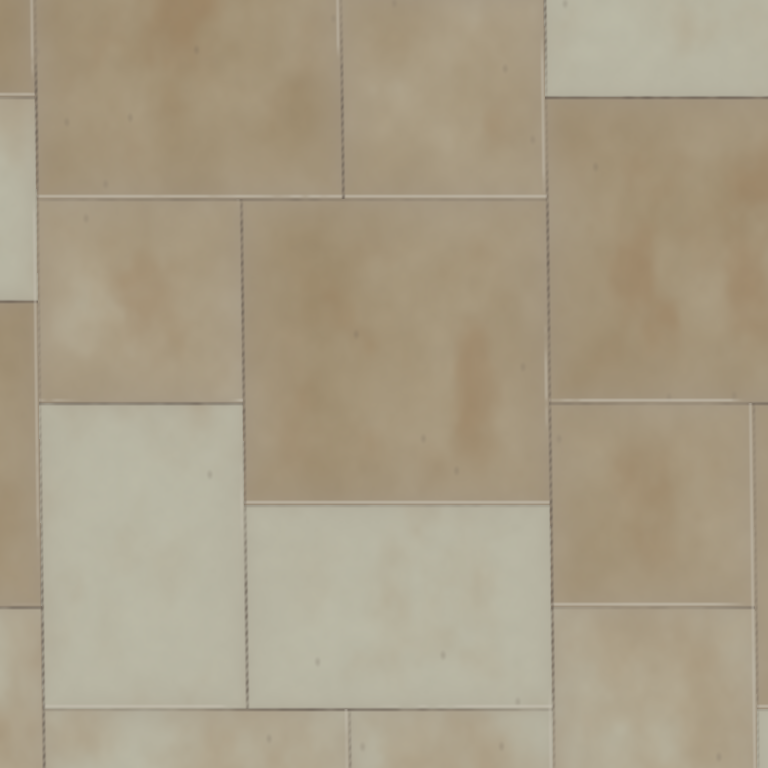
Reproduce this texture procedurally as a Shadertoy shader.

```glsl
// Worn sandstone paving: vertical bands of 5x5 blocks, each cut into 3x3, 2x2,
// 2x3 and 3x2 slabs. Every other block is turned half round and bands are staggered.
// Layered value noise mottles each slab; thin soft joints fade in and out.

const float UNITS = 7.53;                       // grid units across the canvas
const float BLOCK = 5.0;                        // block side in grid units
const vec3 BROWN = vec3(0.605, 0.535, 0.42);
const vec3 SAND  = vec3(0.68, 0.63, 0.535);
const vec3 PALE  = vec3(0.725, 0.717, 0.645);
const vec3 STAIN = vec3(0.60, 0.50, 0.38);
const vec3 RIM   = vec3(0.625, 0.58, 0.52);
const vec3 SHADOW = vec3(0.41, 0.37, 0.33);
const vec3 GLINT  = vec3(0.77, 0.745, 0.69);

// Slab paleness per block, ordered 3x3, 2x2, 2x3, 3x2; two blocks per band
const vec4 TONES[6] = vec4[6](
    vec4(0.24, 0.44, 0.92, 0.94), vec4(0.22, 0.34, 0.76, 0.74),
    vec4(0.34, 0.40, 0.62, 0.98), vec4(0.24, 0.45, 0.60, 0.96),
    vec4(0.20, 0.45, 0.60, 0.70), vec4(0.20, 0.78, 0.08, 0.70));

float hash(vec2 p) {
    vec3 h = fract(vec3(p.xyx) * 0.1031);
    h += dot(h, h.yzx + 33.33);
    return fract((h.x + h.y) * h.z);
}

float noise(vec2 p) {
    vec2 i = floor(p), f = fract(p);
    f = f * f * (3.0 - 2.0 * f);
    return mix(mix(hash(i), hash(i + vec2(1, 0)), f.x),
               mix(hash(i + vec2(0, 1)), hash(i + vec2(1, 1)), f.x), f.y);
}

float fbm(vec2 p) {
    float sum = 0.0, amp = 0.5;
    for (int i = 0; i < 4; i++) {
        sum += amp * noise(p);
        p = p * 2.03 + 17.1;
        amp *= 0.5;
    }
    return sum / 0.9375;
}

vec3 stoneColor(float tone) {
    vec3 dark = mix(BROWN, SAND, clamp(tone / 0.6, 0.0, 1.0));
    return mix(dark, PALE, smoothstep(0.5, 0.95, tone));
}

// Soft stroke around zero distance
float line(float d, float halfWidth, float px) {
    float blur = max(px, 0.016);
    return 1.0 - smoothstep(max(halfWidth - blur, 0.0), halfWidth + blur, abs(d));
}

// Offset to the nearer of two parallel edges, on each axis
vec2 edgeOffset(vec2 q, vec2 lo, vec2 hi) {
    return mix(q - hi, q - lo, step(q - lo, hi - q));
}

// Shadow and glint side by side, worn along the joint; beads notch the shadow
vec3 drawJoint(vec3 col, float e, float along, float seed, float beads, float px) {
    float wear = smoothstep(0.2, 0.8, noise(vec2(along * 0.8, seed)));
    float grit = noise(vec2(along * 11.0, seed + 5.0));
    float notch = 1.0 - beads * (0.5 + 0.5 * sin(78.0 * along + 60.0 * e));
    float shade = line(e - 0.008, 0.012, px) * mix(0.25, 0.8, wear) * mix(0.6, 1.0, grit);
    float lit = smoothstep(0.35, 0.9, 1.0 - wear + 0.3 * grit) * (1.0 - 0.6 * beads);
    col = mix(col, GLINT, 0.6 * lit * line(e + 0.026, 0.012, px));
    return mix(col, SHADOW, shade * notch);
}

void mainImage(out vec4 fragColor, in vec2 fragCoord) {
    // Grid position, y downward, with a slight lean
    vec2 uv = fragCoord / iResolution.xy;
    vec2 p = vec2(uv.x, 1.0 - uv.y) * UNITS + vec2(-0.335, 0.05);
    p.x -= 0.012 * p.y;
    float px = UNITS / min(iResolution.x, iResolution.y);

    // Band, block and half turn
    float band = floor(p.x / BLOCK);
    float y = p.y - 2.0 - mod(2.0 * band, 3.0);
    float block = floor(y / BLOCK);
    float turned = mod(block, 2.0);
    vec2 q = vec2(p.x - BLOCK * band, y - BLOCK * block);
    q = mix(q, BLOCK - q, turned);

    // Slab bounds inside the block
    bool wide = q.x > 2.0;
    float split = wide ? 3.0 : 2.0;
    bool lower = q.y > split;
    vec2 lo = vec2(wide ? 2.0 : 0.0, lower ? split : 0.0);
    vec2 hi = vec2(wide ? BLOCK : 2.0, lower ? BLOCK : split);
    int kind = lower ? (wide ? 3 : 2) : (wide ? 0 : 1);
    float tone = TONES[int(mod(band, 3.0)) * 2 + int(turned)][kind];
    vec2 e = edgeOffset(q, lo, hi) * (1.0 - 2.0 * turned);
    float inset = min(abs(e.x), abs(e.y));

    // Mottled stone, with warm stains gathered inside the darker slabs
    vec2 slabId = vec2(band * 7.0 + float(kind), block * 5.0 + float(kind) * 3.0);
    vec2 s = p + 40.0 * vec2(hash(slabId + 50.0), hash(slabId + 90.0));
    float cloud = fbm(s * vec2(1.6, 1.2)) - 0.5;
    vec3 col = stoneColor(tone + 0.6 * cloud);
    float stain = smoothstep(0.48, 0.8, fbm(s * vec2(1.4, 1.0) + 9.0));
    stain *= smoothstep(0.0, 0.9, inset);
    col = mix(col, STAIN, stain * mix(0.75, 0.05, tone));
    col *= 1.0 + 0.03 * (fbm(s * 6.0) - 0.5);

    // A few faint dark specks
    vec2 cell = floor(s * 3.0);
    vec2 speck = fract(s * 3.0) - 0.3 - 0.4 * vec2(hash(cell), hash(cell + 7.0));
    float speckMask = 1.0 - smoothstep(0.0, 0.16, length(speck * vec2(1.2, 0.8)));
    col = mix(col, SHADOW, 0.2 * speckMask * step(0.96, hash(cell + 31.0)));

    // Greyed rim and joints
    float rim = 0.45 * exp(-3.5 * inset) + 0.25 * exp(-14.0 * inset);
    col = mix(col, RIM, rim * mix(0.9, 0.35, tone));
    col = drawJoint(col, e.y, p.x, floor(p.y + 0.5) + 20.0, 0.0, px);
    col = drawJoint(col, e.x, p.y, floor(p.x + 0.5) + 60.0, 0.45, px);
    fragColor = vec4(col, 1.0);
}
```
